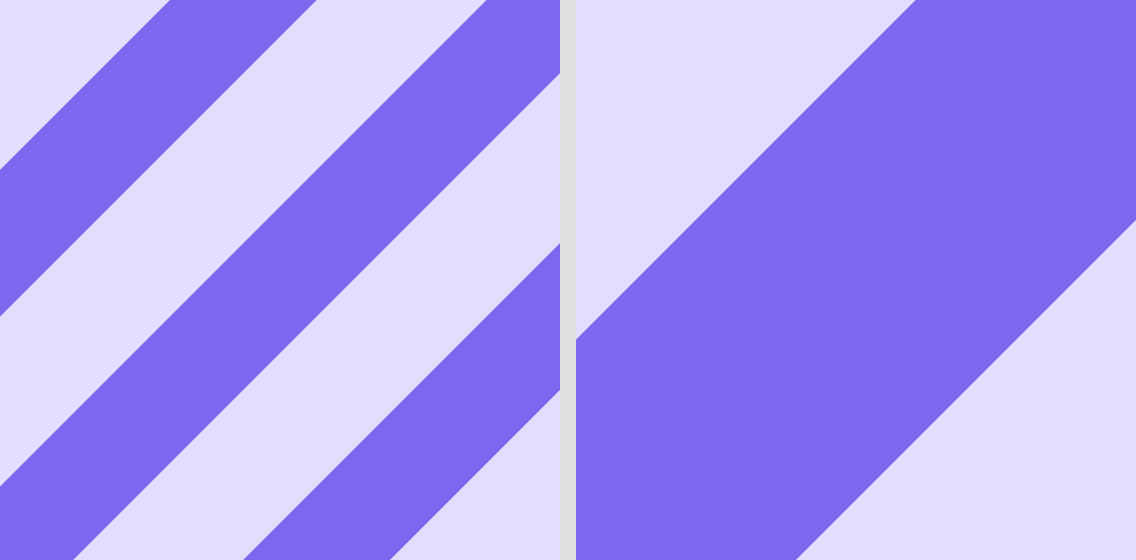
Left: the whole. Right: its middle third, enlarged.
Give the GLSL for this pattern, as a WebGL 2 fragment shader.

```glsl
#version 300 es
precision highp float;
// Broad violet diagonal stripes rising to the right on pale lavender.
// The distance from the top-left corner along the falling diagonal is
// folded into one period, then the stripe is cut out with smooth edges.

uniform vec2 u_resolution;
out vec4 fragColor;

void main() {
    vec2 uv = gl_FragCoord.xy / u_resolution;

    // Diagonal coordinate: 0 at the top left, 2 at the bottom right
    float diagonal = uv.x + 1.0 - uv.y;
    float pixel = length(1.0 / u_resolution);

    // Signed distance to the nearest stripe, negative inside it
    float period = 0.5654;
    float stripeWidth = 0.262;
    float stripeCenter = period - 0.5 * stripeWidth;
    float offset = mod(diagonal - stripeCenter + 0.5 * period, period) - 0.5 * period;
    float stripeDistance = abs(offset) - 0.5 * stripeWidth;

    // Blend across about one pixel
    float stripe = clamp(0.5 - stripeDistance / pixel, 0.0, 1.0);
    vec3 lavender = vec3(0.890, 0.871, 1.0);
    vec3 violet = vec3(0.484, 0.408, 0.933);
    fragColor = vec4(mix(lavender, violet, stripe), 1.0);
}
```
